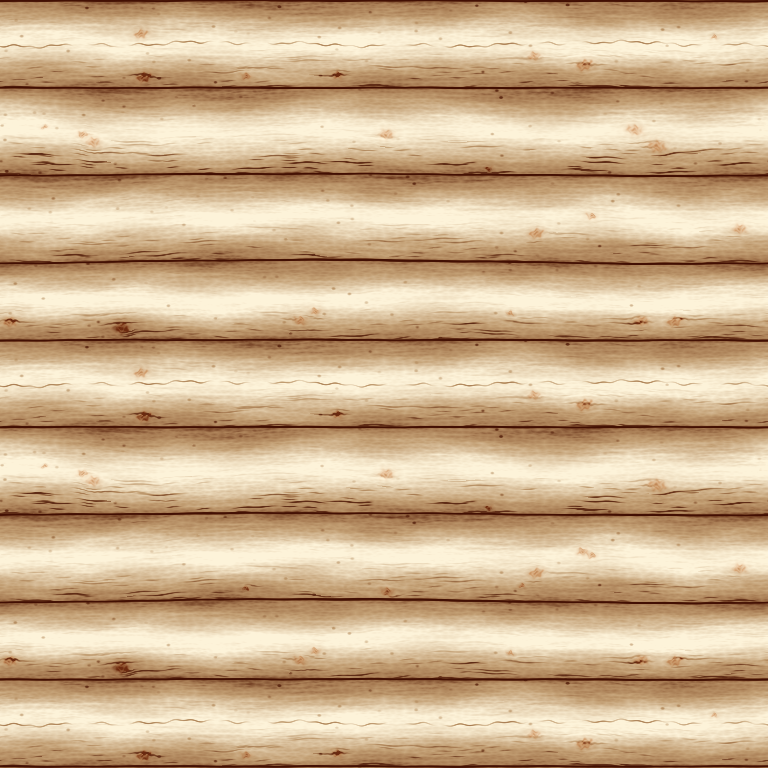
A WebGL 1 fragment shader for this texture:

```glsl
precision highp float;
uniform vec2 u_resolution;

#define TAU 6.28319
#define PERIOD 0.4418
#define LOG_HEIGHT 0.1133
#define SEAM_WIDTH 0.0006
#define GRAIN 0.30
#define KNOTS 7
#define CREAM vec3(0.96, 0.905, 0.795)
#define PALE vec3(0.85, 0.75, 0.61)
#define TAN vec3(0.76, 0.62, 0.45)
#define BROWN vec3(0.66, 0.49, 0.33)
#define BARK vec3(0.45, 0.25, 0.14)
#define SEAM vec3(0.26, 0.06, 0.01)

vec2 hash2(vec2 p) {
  return fract(sin(vec2(dot(p, vec2(127.1, 311.7)), dot(p, vec2(269.5, 183.3)))) * 43758.5);
}

// Cellular noise, wrapping across: x = nearest distance, y = cell value
vec2 cellular(vec2 p, vec2 freq) {
  p *= freq;
  vec2 base = floor(p), nearest = vec2(9.0, 0.0);
  for (int j = -1; j <= 1; j++) {
    for (int i = -1; i <= 1; i++) {
      vec2 cell = base + vec2(float(i), float(j));
      vec2 h = hash2(vec2(mod(cell.x, freq.x), cell.y));
      float d = length(cell + h - p);
      if (d < nearest.x) nearest = vec2(d, fract(h.x * 17.3 + h.y * 5.7));
    }
  }
  return nearest;
}

// Five-step colour ramp from seam to highlight
vec3 woodRamp(float tone) {
  float t = tone * 5.0;
  vec3 c = mix(SEAM, BARK, clamp(t, 0.0, 1.0));
  c = mix(c, BROWN, clamp(t - 1.0, 0.0, 1.0));
  c = mix(c, TAN, clamp(t - 2.0, 0.0, 1.0));
  c = mix(c, PALE, clamp(t - 3.0, 0.0, 1.0));
  return mix(c, CREAM, clamp(t - 4.0, 0.0, 1.3));
}

// Soft line of given half width
float stroke(float d, float halfWidth, float soft) {
  return 1.0 - smoothstep(halfWidth, halfWidth + soft, d);
}

void main() {
  vec2 p = gl_FragCoord.xy / u_resolution;
  float px = 1.0 / u_resolution.y;
  float x = p.x, y = 0.999 - p.y;

  // Gentle bending of the logs
  float bend = 0.5 + 0.5 * cos(TAU * (y / PERIOD - 0.7));
  y += 0.0028 * bend * bend * cos(TAU * (x - 0.4));
  y += 0.0003 * sin(TAU * 4.0 * x + 9.0 * y) + 0.0002 * sin(TAU * 13.0 * x);

  // Four logs per period, the last one thinner
  float sheet = floor(y / PERIOD);
  float m = y - sheet * PERIOD;
  float kind = min(floor(m / LOG_HEIGHT), 3.0);
  float height = kind > 2.5 ? PERIOD - 3.0 * LOG_HEIGHT : LOG_HEIGHT;
  float v = (m - kind * LOG_HEIGHT) / height;
  float edge = min(v, 1.0 - v) * height;

  // Knots with a broken ring and a dark heart, pushing the grain aside
  float knot = 0.0, flow = 0.0;
  for (int i = 0; i < KNOTS; i++) {
    vec2 id = vec2(float(i) + 3.0, kind * 7.0 + 1.0);
    vec2 h = hash2(id), s = hash2(id + 40.0);
    float shown = step(0.15, hash2(id + sheet * 11.0 + 80.0).x);
    float radius = mix(0.003, 0.009, s.x * s.x);
    vec2 d = vec2(fract(x - h.x + 0.5) - 0.5, (v - mix(0.38, 0.94, h.y)) * height);
    d += 0.0012 * sin(d.yx * 700.0 + s * 9.0);
    d.x += d.y * (s.y - 0.5);
    float r = length(d * vec2(0.8, 1.2)) / radius;
    float ring = exp(-14.0 * (r - 0.75) * (r - 0.75));
    ring *= 0.6 + 0.4 * sin(d.x * 600.0 + d.y * 350.0 + s.y * 6.0);
    float heart = exp(-9.0 * r * r);
    knot += shown * (0.12 * exp(-0.7 * r * r) + 0.22 * ring + 0.28 * heart);
    flow += shown * d.y * exp(-0.25 * r * r);
  }

  // Round shading, brightest near mid height and drifting along the log
  float sway = v + 0.025 * sin(TAU * 2.0 * x + kind * 2.1) + 0.015 * sin(TAU * 5.0 * x + kind);
  float tone = sway < 0.5 ? mix(0.40, 1.07, smoothstep(-0.02, 0.5, sway))
                          : mix(1.07, 0.47, smoothstep(0.5, 1.0, sway));

  // Long fibres, fine fibres, grit and broad stains
  vec2 q = vec2(x, m - 0.5 * flow + 0.002 * sin(TAU * 2.0 * x + kind * 2.0));
  float fibre = cellular(q, vec2(6.0, 120.0)).x * 0.30
              + cellular(q + 3.0, vec2(18.0, 260.0)).x * 0.40
              + cellular(q + 7.0, vec2(110.0, 300.0)).x * 0.40;
  float stain = cellular(q + 5.0, vec2(7.0, 30.0)).x;
  float shade = 1.0 - 0.5 * exp(-50.0 * (v - 0.5) * (v - 0.5));
  tone += GRAIN * shade * (fibre - 0.50) + 0.20 * shade * (stain - 0.47);

  // Hairline splits in two sizes, mostly on the lower half
  vec2 slope = vec2(0.0, 0.003 * sin(TAU * 3.0 * x + kind) + 0.0006 * sin(TAU * 23.0 * x));
  vec2 longSplit = cellular(q + slope + 11.0, vec2(7.0, 170.0));
  vec2 shortSplit = cellular(q + slope + 17.0, vec2(22.0, 230.0));
  float low = smoothstep(0.52, 0.8, v) * (kind == 1.0 ? 1.0 : 0.6) + 0.14;
  float splits = step(0.62, longSplit.y) * stroke(longSplit.x, 0.06, 0.22)
               + 0.7 * step(0.72, shortSplit.y) * stroke(shortSplit.x, 0.08, 0.24);
  tone -= 0.45 * low * splits;

  // Sparse faint pinholes
  vec2 speck = cellular(vec2(x, m) + 2.0, vec2(64.0, 90.0));
  tone -= 0.9 * max(speck.y - 0.92, 0.0) * 5.0 * stroke(speck.x, 0.04, 0.20);

  // Long broken crack along the middle of the first log
  float path = 0.50 + 0.020 * sin(TAU * 2.0 * x + 1.0) + 0.010 * sin(TAU * 7.0 * x)
             + 0.010 * sin(TAU * 19.0 * x + 2.0) + 0.008 * sin(TAU * 43.0 * x);
  float broken = 0.5 + 0.35 * sin(TAU * 5.0 * x + 0.7) + 0.4 * sin(TAU * 17.0 * x);
  float crack = stroke(abs(v - path) * height, 0.0002, 0.0007 + px * 0.5);
  tone -= 0.60 * crack * clamp(broken, 0.0, 1.0) * step(kind, 0.5);

  // Seam with a soft shadow and uneven thickness
  tone -= knot + 0.14 * exp(-edge / 0.003);
  float seam = stroke(edge, SEAM_WIDTH * (0.4 + 1.2 * stain), 0.0008 + px * 0.5);
  tone = mix(max(tone, 0.12), 0.0, seam);

  // Warm tint in knots and cracks
  vec3 color = woodRamp(tone) + vec3(0.05, -0.01, -0.03) * clamp(knot * 4.0, 0.0, 1.0);
  gl_FragColor = vec4(clamp(color, 0.0, 1.0), 1.0);
}
```
